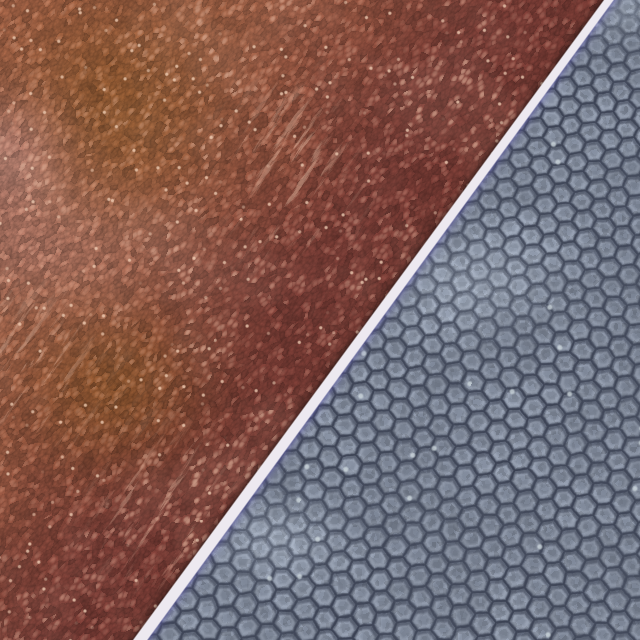
Give the GLSL for this texture, as a three.js fragment shader.

```glsl
// Grainy rust-red leather and slate hexagon tiles, parted by a slanted white strip.
varying vec2 vUv;

const vec2 STRIP_FOOT = vec2(0.219, 0.0);
const vec2 STRIP_DIR = vec2(0.591, 0.807);
const float STRIP_HALF_LOW = 0.0090;
const float STRIP_HALF_HIGH = 0.0062;
const vec2 TILE_COUNT = vec2(28.5, 29.5);
const float TILE_TILT = -0.10;
const float GRAIN_SCALE = 105.0;
const float SPECK_SCALE = 48.0;

const vec3 RUST = vec3(0.575, 0.345, 0.250);
const vec3 MAROON = vec3(0.435, 0.215, 0.190);
const vec3 OCHRE = vec3(0.500, 0.310, 0.150);
const vec3 DUSTY_PINK = vec3(0.650, 0.455, 0.410);
const vec3 PALE_GRAIN = vec3(0.860, 0.690, 0.600);
const vec3 SLATE = vec3(0.480, 0.515, 0.580);
const vec3 SLATE_PALE = vec3(0.610, 0.650, 0.710);
const vec3 GROOVE = vec3(0.215, 0.240, 0.310);
const vec3 STRIP = vec3(0.930, 0.915, 0.940);
const vec3 VIOLET = vec3(0.360, 0.350, 0.640);

vec2 hash2(vec2 p) {
  vec3 q = fract(p.xyx * vec3(0.1031, 0.1030, 0.0973));
  q += dot(q, q.yzx + 33.33);
  return fract((q.xx + q.yz) * q.zy);
}

// Cellular noise: nearest distance, second distance, cell random
vec3 cellular(vec2 p) {
  vec2 base = floor(p);
  vec3 best = vec3(8.0, 8.0, 0.0);
  for (int j = -1; j <= 1; j++) {
    for (int i = -1; i <= 1; i++) {
      vec2 id = base + vec2(float(i), float(j));
      vec2 rnd = hash2(id);
      float d = length(id + rnd - p);
      if (d < best.x) best = vec3(d, best.x, hash2(id + 71.0).x);
      else best.y = min(best.y, d);
    }
  }
  return best;
}

// Layered, turning sines in about -1..1
float mottle(vec2 p) {
  float sum = 0.0;
  float amp = 0.5;
  for (int i = 0; i < 5; i++) {
    sum += amp * sin(p.x + 1.7 * sin(p.y)) * cos(p.y + 1.3 * sin(p.x * 0.8));
    p = mat2(0.8, 0.6, -0.6, 0.8) * p * 1.9 + 2.3;
    amp *= 0.62;
  }
  return sum;
}

float blob(vec2 p, vec2 centre, vec2 size) {
  vec2 d = (p - centre) / size;
  return exp(-dot(d, d));
}

vec2 turn(vec2 p, float a) {
  return mat2(cos(a), sin(a), -sin(a), cos(a)) * p;
}

// Distance to the rim of a flat-topped hexagon: 0 at the rim, 0.5 at the centre
float hexRim(vec2 p) {
  vec2 cell = vec2(1.7320508, 1.0);
  vec2 a = mod(p, cell) - 0.5 * cell;
  vec2 b = mod(p + 0.5 * cell, cell) - 0.5 * cell;
  vec2 h = abs(dot(a, a) < dot(b, b) ? a : b);
  return 0.5 - max(h.y, dot(h, vec2(0.8660254, 0.5)));
}

vec3 leather(vec2 p, float side) {
  // Broad stains
  float cloud = mottle(p * 9.0);
  vec3 col = mix(RUST, MAROON, smoothstep(-0.50, -0.08, side + 0.05 * cloud));
  float ochre = blob(p, vec2(0.18, 0.83), vec2(0.15, 0.16)) + blob(p, vec2(0.18, 0.40), vec2(0.13, 0.12));
  col = mix(col, OCHRE, 0.75 * min(ochre, 1.0));
  float pink = blob(p, vec2(0.0, 0.76), vec2(0.10, 0.09)) + 0.7 * blob(p, vec2(0.05, 0.61), vec2(0.22, 0.10));
  col = mix(col, DUSTY_PINK, 0.8 * min(pink, 1.0));

  // Pebbled grain, drawn out along the slant
  vec2 g = turn(p, -0.85) * GRAIN_SCALE * vec2(0.75, 1.2);
  vec3 pebble = cellular(g + 0.5 * cloud);
  vec3 fine = cellular(g * 1.9 + 17.0);
  float relief = 0.55 * (pebble.z - 0.5) + 0.35 * (0.5 - fine.x) + 0.3 * (pebble.y - pebble.x - 0.3);
  col *= 1.0 + 0.50 * relief;
  float worn = smoothstep(-0.15, 0.75, cloud + 0.25 * mottle(p * 31.0));
  float catchLight = smoothstep(0.55, 0.95, pebble.z) * smoothstep(0.65, 0.15, pebble.x);
  col = mix(col, PALE_GRAIN, catchLight * (0.22 + 0.35 * worn) + 0.10 * worn);

  // Scuffed streaks and bright flecks
  float streak = smoothstep(0.30, 0.75, mottle(turn(p, -0.95) * vec2(14.0, 110.0)));
  float scuff = blob(p, vec2(0.25, 0.20), vec2(0.09, 0.11)) + blob(p, vec2(0.46, 0.74), vec2(0.09, 0.14))
    + blob(p, vec2(0.04, 0.42), vec2(0.10, 0.12));
  col = mix(col, PALE_GRAIN, 0.55 * streak * min(scuff, 1.0));
  vec3 speck = cellular(p * SPECK_SCALE);
  float fleck = smoothstep(0.19, 0.05, speck.x) * smoothstep(0.78, 0.92, speck.z);
  return mix(col, vec3(0.95, 0.82, 0.72), 0.75 * fleck);
}

vec3 tiles(vec2 p) {
  // Tiles shrink a little towards the top
  vec2 q = turn(p, TILE_TILT);
  q = vec2((q.x - 0.6) * (1.0 + 0.10 * q.y), q.y * (1.0 + 0.10 * q.y)) * TILE_COUNT;
  q += 0.08 * vec2(mottle(p * 38.0), mottle(p * 41.0 + 5.0));
  float cloud = mottle(p * 11.0 + 4.0);
  float rim = hexRim(q);
  float shade = hexRim(q + vec2(0.05, 0.12));
  float haze = blob(p, vec2(0.74, 0.56), vec2(0.12, 0.08)) + blob(p, vec2(0.43, 0.16), vec2(0.09, 0.06))
    + 1.3 * blob(p, vec2(0.97, 0.99), vec2(0.07, 0.05));
  vec3 col = mix(SLATE, SLATE_PALE, clamp(0.45 * haze + 0.22 * cloud, 0.0, 1.0));
  vec3 grit = cellular(p * 150.0);
  col *= 0.97 + 0.16 * (grit.z - 0.5) + 0.06 * cloud;
  col += 0.07 * smoothstep(0.08, 0.2, rim) * smoothstep(0.36, 0.2, rim);
  float groove = max(smoothstep(0.13, 0.01, rim), 0.55 * smoothstep(0.16, 0.02, shade));
  col = mix(col, GROOVE, groove * clamp(0.82 + 0.15 * cloud - 0.4 * haze, 0.0, 1.0));

  // Scattered pale chips, thicker by the lower edge
  vec3 chip = cellular(p * 34.0 + 9.0);
  float chance = 0.965 - 0.4 * blob(p, vec2(0.44, 0.06), vec2(0.04, 0.07));
  float chips = smoothstep(0.20, 0.06, chip.x) * step(chance, chip.z);
  return mix(col, vec3(0.82, 0.86, 0.88), 0.75 * chips);
}

void main() {
  vec2 p = vUv;
  float side = dot(p - STRIP_FOOT, vec2(STRIP_DIR.y, -STRIP_DIR.x));
  float halfWidth = mix(STRIP_HALF_LOW, STRIP_HALF_HIGH, p.y);
  vec3 col = mix(leather(p, side), tiles(p), smoothstep(-0.002, 0.002, side));

  // Dark lip on the left, violet fringe on the right, then the strip
  float gap = abs(side) - halfWidth;
  float fringe = exp(-max(gap, 0.0) / 0.005);
  col = side < 0.0 ? col * (1.0 - 0.45 * fringe) : mix(col, VIOLET, 0.65 * fringe);
  col = mix(col, STRIP, smoothstep(0.0015, -0.0015, gap));
  gl_FragColor = vec4(col, 1.0);
}
```
